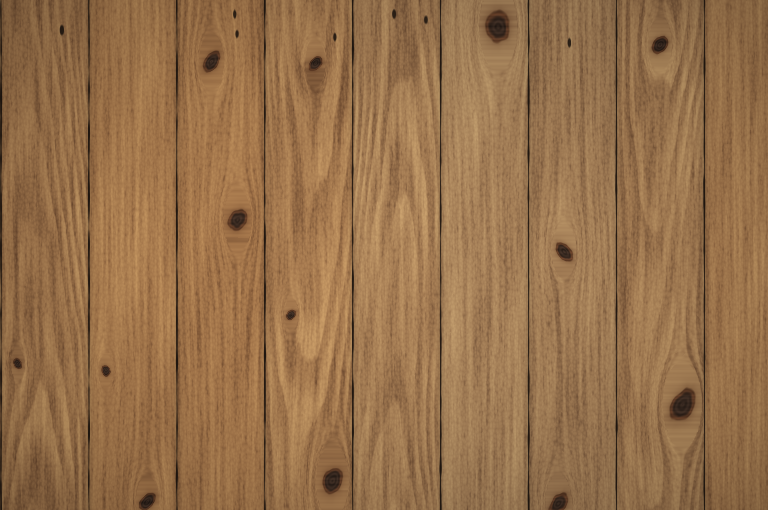
Reproduce this texture procedurally as a WebGL 2 fragment shader.

```glsl
#version 300 es
precision highp float;

uniform vec2 u_resolution;
out vec4 fragColor;

// Layout, lengths in plank widths unless noted
const float PLANK_WIDTH = 0.1724;   // in canvas heights
const float FIRST_SEAM = 0.012;
const float SEAM_HALF = 0.0075;
const float KNOT_CHANCE = 0.14;
const float KNOTTY_CHANCE = 0.5;    // for the knottier planks
const float NAIL_CHANCE = 0.45;
const float VIGNETTE = 0.55;

// Colours
const vec3 WOOD_DARK = vec3(0.42, 0.295, 0.20);
const vec3 WOOD_MID = vec3(0.645, 0.495, 0.34);
const vec3 WOOD_LIGHT = vec3(0.79, 0.645, 0.45);
const vec3 WARM_TINT = vec3(1.02, 0.95, 0.87);
const vec3 KNOT_RIM = vec3(0.38, 0.23, 0.14);
const vec3 KNOT_CORE = vec3(0.22, 0.16, 0.125);
const vec3 GAP = vec3(0.10, 0.07, 0.05);

vec2 hash2(vec2 p) {
  vec3 a = fract(p.xyx * vec3(0.1031, 0.1030, 0.0973));
  a += dot(a, a.yzx + 33.33);
  return fract((a.xx + a.yz) * a.zy);
}

// Layered, rotated sines, about -1 to 1
float waves(vec2 p) {
  float sum = 0.0, amp = 0.5;
  for (int i = 0; i < 4; i++) {
    p = mat2(0.8, 0.6, -0.6, 0.8) * p * 1.7 + 1.3;
    sum += amp * sin(p.x + 1.4 * sin(p.y));
    amp *= 0.62;
  }
  return sum;
}

// Cellular noise: distance to the nearest point, and its random value
vec2 cellular(vec2 p) {
  vec2 cell = floor(p), best = vec2(9.0, 0.0);
  for (int j = -1; j <= 1; j++)
    for (int i = -1; i <= 1; i++) {
      vec2 c = cell + vec2(i, j), h = hash2(c + 57.0);
      float d = length(c + h - p);
      if (d < best.x) best = vec2(d, fract(h.x * 17.0 + h.y * 5.0));
    }
  return best;
}

void main() {
  vec2 uv = gl_FragCoord.xy / u_resolution;
  vec2 p = gl_FragCoord.xy / u_resolution.y / PLANK_WIDTH;
  float pixel = 1.0 / (u_resolution.y * PLANK_WIDTH);
  float top = 1.0 / PLANK_WIDTH;

  // Planks
  p.x += 0.002 * waves(vec2(1.0, p.y * 2.0)) - FIRST_SEAM;
  float id = floor(p.x);
  vec2 local = vec2(p.x - id, p.y);
  float seed = hash2(vec2(id + 11.0, 4.0)).x;
  float figured = step(1.0, abs(mod(id, 4.0) - 1.5)) * step(id, 7.5);
  float knotty = step(abs(id - 6.5), 0.6);

  // Knots, which push the grain aside
  vec2 q = local;
  float knotRatio = 9.0;
  for (int i = 0; i < 6; i++) {
    vec2 key = vec2(id + 3.0, float(i) + 20.0);
    vec2 place = hash2(key), kind = hash2(key + 40.0);
    if (kind.x > mix(KNOT_CHANCE, KNOTTY_CHANCE, knotty)) continue;
    float size = mix(0.05, 0.15, kind.y * kind.y) * (1.0 + 0.3 * knotty * figured);
    vec2 d = local - vec2(mix(0.18, 0.82, place.x), float(i) + place.y);
    vec2 flow = vec2(d.x, d.y * 0.45);
    float reach = 2.2 * size * size;
    q.x -= d.x * reach / max(dot(flow, flow), reach);
    d = vec2(d.x + (place.y - 0.5) * d.y, d.y * 0.8);
    float ratio = length(d) / size + 0.13 * waves(d / size + place * 9.0);
    knotRatio = min(knotRatio, ratio);
  }

  // Fine streaks along the grain
  float streak = waves(vec2(q.x * 20.0, q.y * 0.3) + id * 13.0);
  float fiber = waves(vec2(q.x * 32.0, q.y * 1.6) + id * 23.0);

  // Growth rings: straight lines or arches
  float axis = mix(0.3, 0.7, seed) + 0.1 * sin(q.y * 0.7 + seed * 9.0);
  float side = q.x - axis;
  float flip = mod(id, 4.0) > 2.5 ? -1.0 : 1.0;
  float arch = flip * 0.6 * q.y + 12.0 * side * side
             + 0.4 * waves(vec2(q.x * 2.5, q.y * 0.6) + seed * 30.0);
  float straight = 13.0 * q.x + 0.8 * waves(vec2(q.x * 2.0, q.y * 0.25) + seed * 20.0);
  float field = mix(straight, arch, figured) + 0.06 * fiber;
  float ring = fract(field);
  float soft = clamp(fwidth(field), 0.06, 0.3);
  float line = smoothstep(0.2, 0.75, ring) * (1.0 - smoothstep(1.0 - 1.5 * soft, 1.0, ring));
  float fade = clamp(0.6 + 0.5 * waves(vec2(q.x * 2.0, q.y * 0.8) + id * 7.0), 0.1, 1.0);

  // Pores, mottling and stains
  float stain = waves(vec2(q.x * 2.2, q.y * 0.6) + id * 5.0);
  vec2 pore = cellular(vec2(q.x * 34.0, q.y * 9.0) + id * 31.0);
  float pores = smoothstep(0.5, 0.1, pore.x) * step(0.6, pore.y);
  float mottle = cellular(vec2(q.x * 36.0, q.y * 24.0) + id * 17.0).x - 0.45;

  float tone = 0.57 + 0.10 * (seed - 0.5) - 0.03 * figured;
  tone += mix(0.17, 0.42, figured) * fade * (line - 0.35);
  tone += 0.13 * streak + 0.12 * fiber + 0.10 * stain - 0.13 * pores - 0.22 * mottle;
  vec3 color = WOOD_DARK + (WOOD_MID - WOOD_DARK) * clamp(2.0 * tone, -0.5, 1.0)
             + (WOOD_LIGHT - WOOD_MID) * clamp(2.0 * tone - 1.0, 0.0, 1.0);
  float warmth = 0.5 + 0.5 * cos((id - 1.5) * 0.8);
  color *= mix(vec3(1.0), WARM_TINT, warmth);

  // Knot halo, rim and ringed core
  color = mix(color, KNOT_RIM, 0.45 * exp(-3.0 * max(knotRatio - 0.9, 0.0)));
  vec3 knot = mix(KNOT_CORE, KNOT_RIM, smoothstep(0.5, 0.95, knotRatio));
  knot *= 1.0 + 0.15 * sin(knotRatio * 18.0) - 0.5 * mottle;
  color = mix(color, knot, 1.0 - smoothstep(0.85, 1.05, knotRatio));

  // Nail marks and slots near the top
  for (int i = 0; i < 2; i++) {
    vec2 key = vec2(id + 70.0, float(i) + 8.0);
    vec2 place = hash2(key), kind = hash2(key + 25.0);
    vec2 extent = kind.y > 0.7 ? vec2(0.2, 0.022) : vec2(0.024, 0.06);
    vec2 d = abs(local - vec2(mix(0.15, 0.85, place.x), top - 0.1 - 0.5 * place.y)) / extent;
    float mark = 1.0 - smoothstep(0.6, 1.2, length(d) + 0.2 * streak);
    color = mix(color, GAP, 0.85 * mark * step(kind.x, NAIL_CHANCE));
  }

  // Seams with shaded edges
  float edge = min(local.x, 1.0 - local.x);
  float wear = waves(vec2(floor(p.x + 0.5) * 3.0, local.y * 4.0));
  float gap = SEAM_HALF * (1.0 + 0.6 * wear);
  color *= 1.0 - 0.15 * exp(-edge * 32.0);
  float seam = 1.0 - smoothstep(gap - 0.5 * pixel, gap + 0.5 * pixel, edge);
  color = mix(color, GAP, (0.85 + 0.1 * wear) * seam);

  // Darkened borders
  vec2 c = uv - 0.5;
  color *= 1.0 - VIGNETTE * dot(c, c);
  fragColor = vec4(color, 1.0);
}
```
